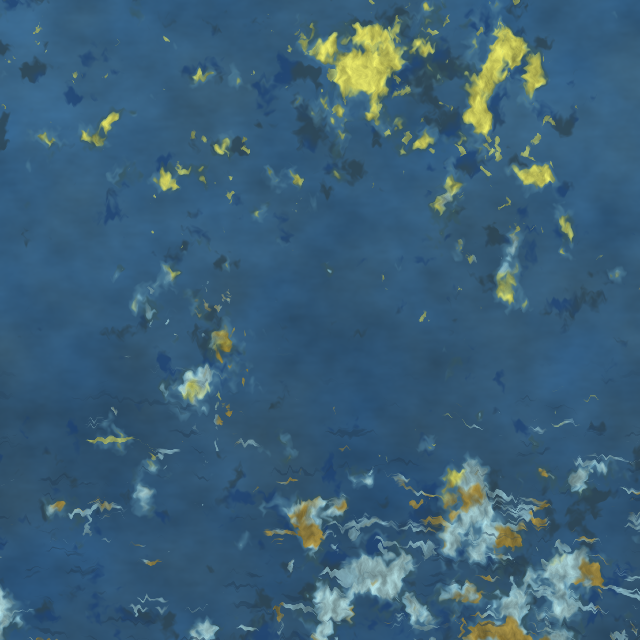
Give the GLSL for this texture, as a Shadertoy shader.

```glsl
// Weathered blue paint with clustered daubs of yellow, pale blue and ochre.
// Warped fractal noise, thresholded at several levels, gives halos, torn
// daubs and bright cores; stretched noise adds low horizontal strokes.

#define DAUB_SCALE 21.0
#define CLUSTER_SCALE 4.3
#define CLUSTER_WEIGHT 0.85
#define DAUB_LEVEL 0.765
#define SPECK_LEVEL 0.83
#define STROKE_LEVEL 0.755
#define WARP 0.018
#define BRISTLE 0.010
#define MOTTLE 0.13

float hash(vec2 p) {
    vec3 q = fract(vec3(p.xyx) * 0.1031);
    q += dot(q, q.yzx + 33.33);
    return fract((q.x + q.y) * q.z);
}

float noise(vec2 p) {
    vec2 i = floor(p), f = fract(p);
    f = f * f * (3.0 - 2.0 * f);
    return mix(mix(hash(i), hash(i + vec2(1, 0)), f.x),
               mix(hash(i + vec2(0, 1)), hash(i + vec2(1, 1)), f.x), f.y);
}

float fbm(vec2 p) {
    float sum = 0.0, weight = 0.533;
    for (int i = 0; i < 4; i++) {
        sum += weight * noise(p);
        p = mat2(0.8, 0.6, -0.6, 0.8) * p * 2.03 + 17.3;
        weight *= 0.5;
    }
    return sum;
}

// Ragged displacement, mostly along vertical bristle marks
vec2 brushWarp(vec2 p) {
    vec2 wander = vec2(fbm(p * 24.0 + 40.0), fbm(p * 24.0 + 90.0)) - 0.5;
    float bristle = noise(p * vec2(170.0, 26.0) + 60.0) - 0.5;
    float drag = noise(p * vec2(22.0, 150.0) + 75.0) - 0.5;
    return p + wander * WARP + BRISTLE * vec2(0.7 * drag, bristle);
}

// Large groups that gather the daubs, a little denser low down
float clusterField(vec2 p) {
    float group = fbm(p * CLUSTER_SCALE + vec2(5.7, 31.2)) - 0.5;
    return CLUSTER_WEIGHT * group + 0.035 * smoothstep(0.5, 0.05, p.y);
}

float daubField(vec2 p, float cluster) {
    return fbm(p * DAUB_SCALE * vec2(1.08, 0.92) + 11.0) + cluster;
}

// Blue ground: soft clouds, faint brushing, darker towards the bottom
vec3 groundColor(vec2 p) {
    vec3 ground = mix(vec3(0.182, 0.322, 0.440), vec3(0.207, 0.368, 0.497),
                      smoothstep(0.15, 0.9, p.y));
    float clouds = fbm(p * 6.0 + 3.0) - 0.5;
    float dapple = fbm(p * vec2(22.0, 28.0) + 8.0) - 0.5;
    float brushing = noise(p * vec2(45.0, 150.0)) - 0.5;
    ground *= 1.0 + MOTTLE * (2.2 * clouds + 1.6 * dapple + 0.25 * brushing);
    return ground + vec3(-0.012, 0.0, 0.02) * (fbm(p * 9.0 + 70.0) - 0.5) * 4.0;
}

// Paint hue: yellow above, pale blue with ochre below, mixed by noise
vec3 daubColor(vec2 p, float depth) {
    float choice = fbm(p * 13.0 + 120.0) - 0.5;
    float warmth = smoothstep(0.36, 0.56, p.y + 1.5 * choice);
    float ochre = smoothstep(0.56, 0.68, fbm(p * 19.0 + 150.0))
                * smoothstep(0.75, 0.35, p.y);
    vec3 yellow = mix(vec3(0.46, 0.55, 0.39), vec3(0.80, 0.79, 0.34), depth);
    vec3 pale = mix(vec3(0.36, 0.54, 0.62), vec3(0.59, 0.73, 0.74), depth);
    vec3 color = mix(pale, yellow, warmth);
    color = mix(color, vec3(0.60, 0.47, 0.14), 0.85 * ochre);
    float grain = fbm(p * vec2(95.0, 60.0) + 30.0) - 0.5;
    return color * (1.0 + 0.75 * grain);
}

void mainImage(out vec4 fragColor, in vec2 fragCoord) {
    vec2 p = fragCoord / iResolution.y;
    vec2 q = brushWarp(p);
    float cluster = clusterField(p);
    float field = daubField(q, cluster);
    vec3 color = groundColor(p);

    // Dark smudges, teal or navy, around the clusters
    float smudge = fbm(q * 27.0 + 200.0) + 0.55 * cluster;
    vec3 shade = mix(vec3(0.17, 0.25, 0.29), vec3(0.11, 0.25, 0.44),
                     smoothstep(0.42, 0.58, fbm(p * 12.0 + 230.0)));
    color = mix(color, shade, 0.7 * smoothstep(0.64, 0.78, smudge));

    // Translucent halos of thin teal and light blue
    float thin = smoothstep(DAUB_LEVEL - 0.11, DAUB_LEVEL, field);
    vec3 glaze = mix(vec3(0.22, 0.34, 0.36), vec3(0.31, 0.50, 0.60),
                     smoothstep(0.40, 0.56, fbm(q * 25.0 + 260.0)));
    color = mix(color, glaze, 0.65 * thin);

    // Opaque daubs with brighter cores
    float daub = smoothstep(DAUB_LEVEL - 0.012, DAUB_LEVEL + 0.03, field);
    float depth = smoothstep(DAUB_LEVEL, DAUB_LEVEL + 0.10, field);
    color = mix(color, daubColor(q, depth), 0.92 * daub);

    // Small separate specks
    float speck = fbm(q * vec2(50.0, 42.0) + 300.0) + 0.45 * cluster;
    float speckMask = smoothstep(SPECK_LEVEL - 0.04, SPECK_LEVEL + 0.03, speck);
    color = mix(color, daubColor(q, 0.5), 0.8 * speckMask);

    // Thin slanting strokes in the lower part
    float bend = 0.05 * (noise(p * 5.0 + 340.0) - 0.5);
    vec2 along = vec2(p.x, q.y + bend + 0.08 * p.x);
    float stroke = fbm(along * vec2(13.0, 75.0) + 360.0) + 0.35 * cluster;
    float low = smoothstep(0.46, 0.32, p.y);
    float light = smoothstep(STROKE_LEVEL - 0.03, STROKE_LEVEL + 0.05, stroke);
    float dark = smoothstep(0.30, 0.20, stroke - 0.35 * cluster);
    color = mix(color, vec3(0.14, 0.24, 0.33), 0.5 * low * dark);
    color = mix(color, daubColor(q, 0.6), 0.8 * low * light);

    fragColor = vec4(clamp(color, 0.0, 1.0), 1.0);
}
```
